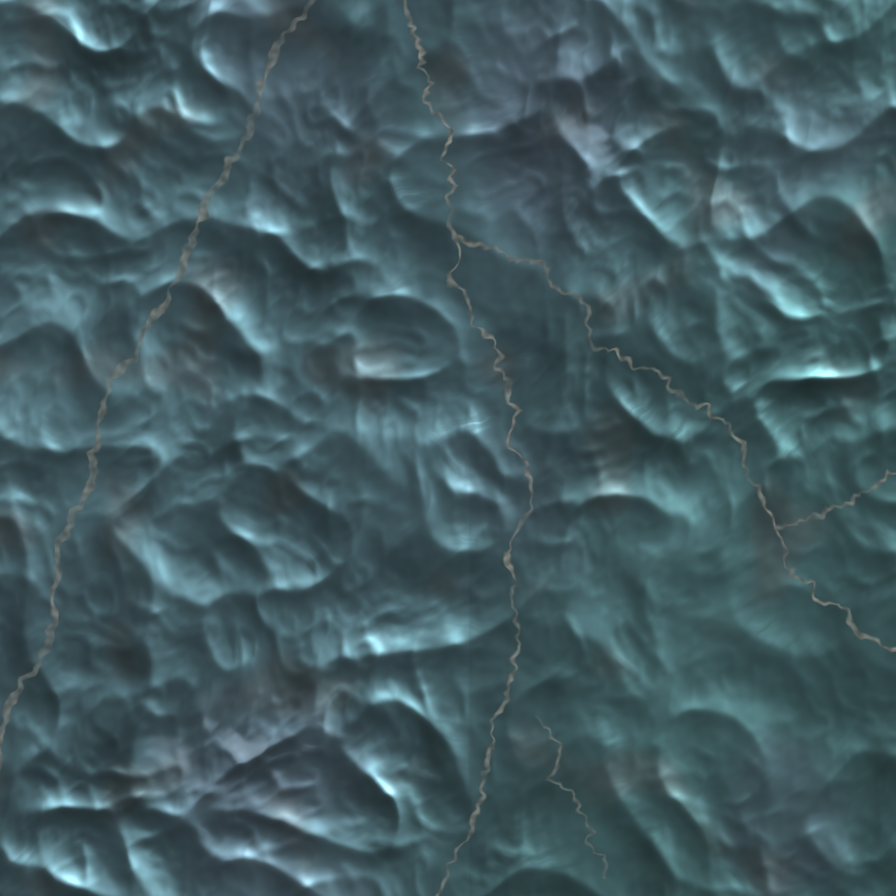
A WebGL 1 fragment shader for this texture:

```glsl
precision highp float;
// Aerial view of teal mountain country: ridged noise is lit from the north,
// so crests are pale above and dark below, with mineral and snowy patches.
// Thin meandering rivers are noisy offsets from straight chords.
uniform vec2 u_resolution;

float hash(vec2 p) {
  return fract(sin(dot(p, vec2(127.1, 311.7))) * 43758.5453);
}

float slopeAt(vec2 cell, vec2 offset) {
  float angle = 6.2832 * hash(cell);
  return dot(vec2(cos(angle), sin(angle)), offset);
}

// Gradient noise, about -0.7 to 0.7
float noise(vec2 p) {
  vec2 i = floor(p), f = fract(p);
  vec2 u = f * f * f * (f * (f * 6.0 - 15.0) + 10.0);
  vec2 e = vec2(1.0, 0.0);
  return mix(mix(slopeAt(i, f), slopeAt(i + e, f - e), u.x),
             mix(slopeAt(i + e.yx, f - e.yx), slopeAt(i + 1.0, f - 1.0), u.x), u.y);
}

// Ridged terrain; finer, softer ridges branch off the larger crests
float height(vec2 p) {
  p += 0.035 * vec2(noise(p * 6.0), noise(p * 6.0 + 9.3));
  p = p * 8.5 + 2.7;
  float sum = 0.0, amplitude = 1.0, weight = 1.0, blur = 0.001;
  for (int i = 0; i < 4; i++) {
    float n = noise(p);
    float crest = max(1.0 - 1.4 * sqrt(n * n + blur), 0.0);
    sum += crest * crest * crest * amplitude * weight;
    weight = 0.3 + 0.7 * crest * crest;
    amplitude *= 0.4;
    blur *= 2.5;
    p = mat2(0.8, 0.6, -0.6, 0.8) * p * 1.9 + 5.1;
  }
  return sum;
}

// Sideways offset of a river at fraction t of its chord
float course(float t, float span, float bow, float wiggle, float seed) {
  float l = t * span;
  float meander = 0.045 * noise(vec2(l * 7.0, seed))
    + wiggle * (0.018 * noise(vec2(l * 36.0, seed + 3.0))
              + 0.009 * noise(vec2(l * 95.0, seed + 7.0)));
  return bow * sin(3.14159 * t) + meander * clamp(8.0 * t * (1.0 - t), 0.0, 1.0);
}

// Distance to a river running from a to b
float river(vec2 p, vec2 a, vec2 b, float bow, float wiggle) {
  vec2 d = b - a;
  float span = length(d), seed = 17.0 * a.x + 31.0 * b.y + 0.37;
  float t = dot(p - a, d) / (span * span);
  float side = dot(p - a, vec2(-d.y, d.x)) / span;
  float beyond = max(abs(t - 0.5) - 0.5, 0.0) * span;
  t = clamp(t, 0.0, 1.0);
  float here = course(t, span, bow, wiggle, seed);
  float bend = (course(t + 0.002 / span, span, bow, wiggle, seed) - here) / 0.002;
  return length(vec2((side - here) / sqrt(1.0 + bend * bend), beyond));
}

void main() {
  vec2 p = gl_FragCoord.xy / u_resolution;

  // River network with frayed banks: a broad western river, a central one, branches
  vec2 q = p + 0.005 * vec2(noise(p * 70.0), noise(p * 70.0 + 31.0));
  vec2 fork = vec2(0.507, 0.735), elbow = vec2(0.595, 0.45), meet = vec2(0.865, 0.41);
  float broad = river(q, vec2(0.355, 1.01), vec2(-0.01, 0.11), -0.045, 0.45);
  float thin = river(q, vec2(0.45, 1.0), fork, 0.01, 1.0);
  thin = min(thin, river(q, fork, elbow, 0.005, 0.9));
  thin = min(thin, river(q, elbow, vec2(0.48, -0.02), 0.015, 0.6));
  thin = min(thin, river(q, fork, meet, 0.045, 1.0));
  thin = min(thin, river(q, meet, vec2(1.02, 0.27), -0.01, 1.0));
  thin = min(thin, river(q, meet, vec2(1.02, 0.48), 0.0, 0.9));
  float creek = river(q, vec2(0.6, 0.2), vec2(0.675, 0.02), 0.0, 1.1);
  float valley = 1.0 - smoothstep(0.0, 0.07, min(min(broad, thin), creek));

  // Relief lit from the north, gentler in valleys and in the southeast
  vec2 light = vec2(0.45, 0.89) * 0.0045;
  float lit = 0.028 * (height(p - light) - height(p + light)) / 0.009;
  lit *= (1.0 + 0.8 * noise(p * 3.0 + 4.0)) * (1.0 - 0.55 * valley);
  lit *= 1.0 - 0.5 * smoothstep(0.5, 0.75, p.x) * smoothstep(0.6, 0.35, p.y);
  vec2 sway = p + 0.03 * vec2(noise(p * 7.0 + 2.0), noise(p * 7.0 + 6.0));
  float flutes = noise(vec2(sway.x * 36.0 + sway.y * 8.0, sway.y * 13.0));
  lit = lit > 0.0 ? lit * (1.15 + 0.8 * flutes) / (1.0 + 0.2 * lit) : lit / (1.0 - lit);

  // Dark ravines slanting up to the right
  vec2 slant = mat2(0.6, -0.8, 0.8, 0.6) * sway;
  float ravine = smoothstep(0.16, 0.0, abs(noise(slant * vec2(7.0, 3.5) + 8.0)));
  float tone = lit - 0.06 * valley - 0.2 * ravine + 0.1;
  tone += 0.34 * noise(p * 4.5 + 7.0) + 0.2 * noise(p * 13.0);
  tone += 0.1 * flutes + 0.08 * noise(p * 75.0);

  // Rock colours: teal forest, lavender stone, brown scree
  vec3 rock = mix(vec3(0.24, 0.328, 0.353), vec3(0.222, 0.327, 0.336),
                  smoothstep(0.45, 0.9, p.x - 0.4 * p.y + 0.2));
  float stone = 0.7 * smoothstep(0.15, 0.5, noise(p * 3.3 + 1.6) + 0.15 * noise(p * 16.0));
  stone = max(stone, smoothstep(0.17, 0.04, length((p - vec2(0.61, 0.87)) * vec2(1.2, 0.8))));
  stone = max(stone, smoothstep(0.16, 0.03, length((p - vec2(0.29, 0.14)) * vec2(0.9, 1.3))));
  rock = mix(rock, vec3(0.268, 0.313, 0.358), 0.65 * stone);
  rock = mix(rock, vec3(0.268, 0.298, 0.305), 0.5 * smoothstep(0.15, 0.45, noise(p * 11.0 + 3.0)));
  vec3 color = rock * exp2(tone);

  // Snow dusting on the two high massifs
  float massif = smoothstep(0.09, 0.0, length(p - vec2(0.68, 0.87)))
               + smoothstep(0.13, 0.0, length((p - vec2(0.27, 0.17)) * vec2(0.8, 1.4)));
  float snow = massif * smoothstep(-0.1, 0.5, noise(p * 19.0) + 0.5 * noise(p * 47.0) + 0.5 * lit);
  color = mix(color, vec3(0.55, 0.63, 0.69), 0.6 * clamp(snow, 0.0, 1.0));

  // Faint seam between two survey strips
  color *= 1.0 - 0.06 * smoothstep(0.522, 0.525, p.x) * smoothstep(0.18, 0.0, p.x - 0.523) * smoothstep(0.75, 0.4, p.y);

  // Silty water, uneven in width and strength
  float soft = max(0.0017, 1.0 / u_resolution.y);
  float swell = 1.0 + 1.3 * noise(p * 42.0);
  float water = 0.75 * smoothstep(soft, -soft, broad - 0.0036 * swell);
  water = max(water, smoothstep(soft, -soft, thin - 0.0018 * swell));
  water = max(water, 0.8 * smoothstep(soft, -soft, creek - 0.0012 * swell));
  water *= 0.8 + 0.7 * noise(p * 27.0 + 5.0);
  vec3 silt = vec3(0.43, 0.44, 0.42) * (1.0 + 0.5 * noise(p * 110.0));
  gl_FragColor = vec4(mix(color, silt, clamp(water, 0.0, 1.0)), 1.0);
}
```
